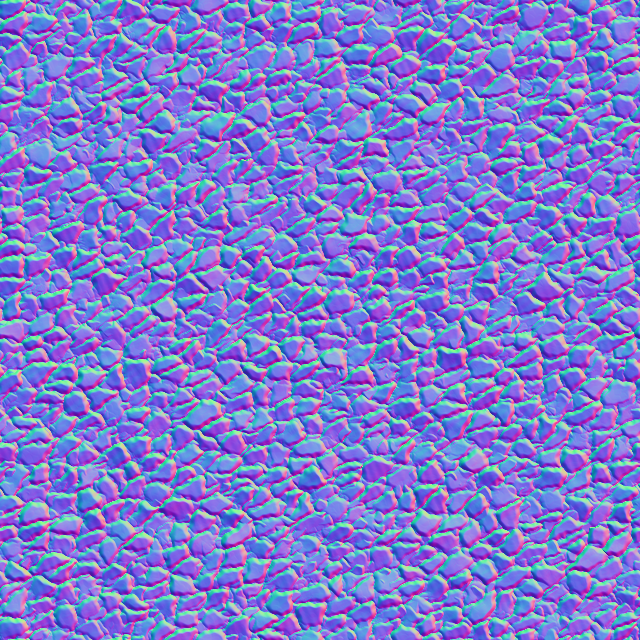
This texture map is drawn by a Shadertoy shader. Its source:

```glsl
// Tileable normal map of packed, slanted pebbles with rubble in the gaps.

#define BIG_CELLS   vec2(26.0, 34.0)   // large stones per canvas
#define MID_CELLS   vec2(45.0, 57.0)   // small stones per canvas
#define GRIT_CELLS  vec2(97.0, 122.0)  // rubble grains per canvas
#define SLANT       0.24               // rise of the stones to the right
#define BANK        0.23               // width of a stone's flank, in cells
#define RELIEF      2.0                // flank height relative to its width
#define ROUNDING    14.0               // higher keeps sharper corners
#define TILT        0.65               // spread of the facet slopes
#define LEAN        vec2(0.10, 0.17)   // mean facet slope
#define WARP        0.0024             // wobble of the outlines
#define SAMPLE_STEP 0.0013             // slope sampling distance
#define BLUE_GAIN   0.92               // dims the upright component

const float TAU = 6.2831853;

vec3 hash3(vec2 p) {
    vec3 q = fract(p.xyx * vec3(0.1031, 0.1030, 0.0973));
    q += dot(q, q.yxz + 33.33);
    return fract((q.xxy + q.yzz) * q.zyx);
}

// Random values of a cell, repeating across the canvas edges.
vec3 cellRandom(vec2 id, vec2 cells, float shear, float seed) {
    float turn = floor(id.x / cells.x);
    id = vec2(id.x - turn * cells.x, mod(id.y + turn * shear, cells.y));
    return hash3(id + seed);
}

// Height of one layer of cellular stones, in canvas units.
float stones(vec2 uv, vec2 cells, float seed) {
    float shear = floor(SLANT * cells.y);
    vec2 q = vec2(cells.x * uv.x, cells.y * uv.y - shear * uv.x);
    vec2 base = floor(q), f = q - base;

    // Nearest stone centre
    vec2 nearestId = base, toCentre = vec2(0.0);
    vec3 stone = vec3(0.0);
    float best = 1e3;
    for (int j = -1; j <= 1; j++)
    for (int i = -1; i <= 1; i++) {
        vec2 o = vec2(i, j);
        vec3 rnd = cellRandom(base + o, cells, shear, seed);
        vec2 r = o + 0.04 + 0.92 * rnd.xy - f;
        float d = dot(r, r);
        if (d < best) {
            best = d;
            toCentre = r;
            nearestId = base + o;
            stone = rnd;
        }
    }

    // Distance to the outline, smoothly blended to round the corners
    float sum = 1e-6;
    for (int j = -1; j <= 1; j++)
    for (int i = -1; i <= 1; i++) {
        if (i == 0 && j == 0) continue;
        vec2 id = nearestId + vec2(i, j);
        vec3 rnd = cellRandom(id, cells, shear, seed);
        vec2 r = id - base + 0.04 + 0.92 * rnd.xy - f;
        vec2 across = r - toCentre;
        float gap = dot(0.5 * (r + toCentre), across) / max(length(across), 1e-3);
        sum += exp(-ROUNDING * gap);
    }
    float edge = -log(sum) / ROUNDING;

    // Steep flank under a flat, tilted facet
    float t = clamp(edge / BANK, 0.0, 1.0);
    float flank = 1.0 - (1.0 - t) * (1.0 - t);
    vec2 local = vec2(-toCentre.x / cells.x, 0.0);
    local.y = (-toCentre.y + shear * local.x) / cells.y;
    vec2 slope = LEAN + TILT * (fract(stone.yx * 7.31 + stone.z) - 0.5);
    float lift = RELIEF * BANK / cells.y * mix(0.5, 1.25, stone.z);
    return flank * (lift + dot(slope, local));
}

// Layered sines that make the outlines irregular.
vec2 wobble(vec2 p) {
    vec2 w = sin(TAU * (vec2(17.0, 13.0) * p.yx + vec2(5.0, -9.0) * p));
    w += 0.5 * sin(TAU * (vec2(37.0, -29.0) * p.yx + vec2(19.0, 23.0) * p) + 1.7);
    w += 0.25 * sin(TAU * (vec2(61.0, 71.0) * p.yx + vec2(-47.0, 31.0) * p) + 4.1);
    return p + WARP * w;
}

// Gentle swells below the stones.
float ground(vec2 p) {
    return 0.0022 * sin(TAU * (5.0 * p.x + 7.0 * p.y) + 2.0 * sin(TAU * (3.0 * p.x - 2.0 * p.y)))
         + 0.0014 * sin(TAU * (11.0 * p.y - 8.0 * p.x) + 2.0 * sin(TAU * (5.0 * p.x + 3.0 * p.y)));
}

float height(vec2 uv) {
    vec2 p = wobble(uv);
    float big = stones(p, BIG_CELLS, 11.0);
    float mid = stones(p + 0.37, MID_CELLS, 157.0);
    float grit = stones(p, GRIT_CELLS, 311.0);
    float h = max(big, mid * 0.9);
    float inGap = 1.0 - smoothstep(0.002, 0.008, h);
    return h + ground(uv) + grit * mix(0.03, 0.35, inGap);
}

void mainImage(out vec4 fragColor, in vec2 fragCoord) {
    vec2 uv = fragCoord / iResolution.xy;
    vec2 e = vec2(SAMPLE_STEP, 0.0);

    // Central differences give the slope and smooth the creases
    vec2 slope = vec2(height(uv + e.xy) - height(uv - e.xy),
                      height(uv + e.yx) - height(uv - e.yx)) / (2.0 * SAMPLE_STEP);
    vec3 normal = normalize(vec3(-slope, 1.0));
    fragColor = vec4((0.5 + 0.5 * normal) * vec3(1.0, 1.0, BLUE_GAIN), 1.0);
}
```
